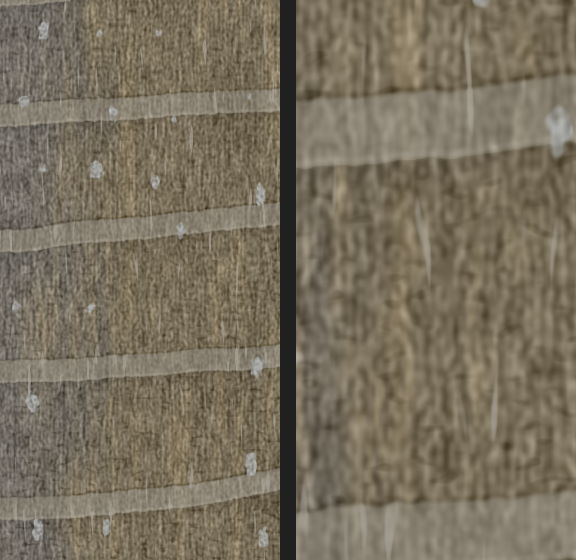
Left, the full canvas; right, a detail of the centre.
A WebGL 1 fragment shader for this texture:

```glsl
precision highp float;

uniform vec2 u_resolution;

// Bark and lichen colours
const vec3 BROWN = vec3(0.475, 0.432, 0.348);
const vec3 GREY = vec3(0.450, 0.430, 0.400);
const vec3 OCHRE = vec3(0.540, 0.475, 0.355);
const vec3 RING = vec3(0.550, 0.525, 0.470);
const vec3 PALE = vec3(0.680, 0.660, 0.620);
const vec3 LICHEN = vec3(0.665, 0.670, 0.665);

// Ring scars, in canvas widths
const int RING_COUNT = 5;
const float RING_FIRST = 0.1875;
const float RING_STEP = 0.495;
const float RING_SHRINK = 0.0097;
const float RING_HALF = 0.040;
const float RING_RISE = 0.078;
const float RING_RISE_VARY = 0.020;
const float EDGE_SOFT = 0.004;

// Grain frequencies and strengths
const vec2 FIBRE_SCALE = vec2(85.0, 13.0);
const vec2 GRAIN_SCALE = vec2(95.0, 60.0);
const vec2 STREAK_SCALE = vec2(16.0, 1.6);
const vec2 CRACK_SCALE = vec2(30.0, 65.0);
const float FIBRE_GAIN = 0.20;
const float GRAIN_GAIN = 0.19;
const float STREAK_GAIN = 0.07;
const float CRACK_GAIN = 0.09;

// Lichen spots
const float SPOT_GRID = 4.0;
const float SPOT_PRESENCE = 0.65;
const float SPOT_MIN = 0.008;
const float SPOT_MAX = 0.026;

vec2 hash2(vec2 p) {
  vec2 q = vec2(dot(p, vec2(127.1, 311.7)), dot(p, vec2(269.5, 183.3)));
  return fract(sin(q) * 43758.55);
}

float corner(vec2 cell, vec2 offset) {
  return dot(hash2(cell) * 2.0 - 1.0, offset);
}

float gradientNoise(vec2 p) {
  vec2 i = floor(p), f = p - i;
  vec2 u = f * f * f * (f * (f * 6.0 - 15.0) + 10.0);
  vec2 e = vec2(1.0, 0.0);
  float low = mix(corner(i, f), corner(i + e, f - e), u.x);
  float high = mix(corner(i + e.yx, f - e.yx), corner(i + 1.0, f - 1.0), u.x);
  return mix(low, high, u.y);
}

float bump(float d, float width) {
  return exp(-d * d / (width * width));
}

// Height of a ring's centre line: rings climb to the right, lower ones curve more
float ringCentre(float k, float x) {
  float rise = RING_RISE + RING_RISE_VARY * cos(3.14159 * k);
  float bend = max(2.0 - 0.5 * k, 0.9);
  float wobble = 0.012 * gradientNoise(vec2(x * 5.0, k * 7.3 + 0.5));
  return RING_FIRST + RING_STEP * k - RING_SHRINK * k * k + rise * pow(x, bend) + wobble;
}

// One ragged upright oval per occupied grid cell
float lichenMask(vec2 p, float pixel) {
  vec2 cell = floor(p * SPOT_GRID);
  vec2 seed = hash2(cell + 3.7), kind = hash2(cell + 51.3);
  vec2 d = p - (cell + 0.22 + 0.56 * seed) / SPOT_GRID;
  float radius = mix(SPOT_MIN, SPOT_MAX, kind.x * kind.x) * (1.2 - 0.2 * p.y);
  d.y /= mix(1.2, 2.0, seed.x);
  float dist = length(d) + 0.016 * gradientNoise(p * vec2(60.0, 38.0));
  float soft = max(EDGE_SOFT, pixel);
  float mask = 1.0 - smoothstep(radius - soft, radius + soft, dist);
  float mottle = clamp(0.8 + 0.9 * gradientNoise(p * 75.0), 0.3, 1.0);
  return mask * mottle * step(kind.y, SPOT_PRESENCE);
}

void main() {
  float pixel = 1.0 / u_resolution.x;
  vec2 p = gl_FragCoord.xy * pixel;
  float soft = max(EDGE_SOFT, pixel);

  float fibre = gradientNoise(p * FIBRE_SCALE);
  float grain = gradientNoise(p * GRAIN_SCALE + 17.0);
  float streak = gradientNoise(p * STREAK_SCALE + 5.0);
  float cloud = gradientNoise(p * vec2(4.0, 2.5) + 9.0);

  // Bark: grey at the left, browner with ochre streaks to the right
  float warm = smoothstep(0.05, 0.5, p.x + 0.35 * cloud + 0.25 * streak);
  vec3 color = mix(GREY, BROWN, warm);
  color = mix(color, OCHRE, warm * 0.5 * smoothstep(0.05, 0.4, streak + 0.4 * fibre));
  float crack = smoothstep(0.12, 0.4, gradientNoise(p * CRACK_SCALE));
  color -= CRACK_GAIN * crack * mix(1.0, 0.5, p.y * 0.5);

  // Ring scars with a dark upper lip, pale lower rim and shade beneath
  float ring = 0.0;
  for (int i = 0; i < RING_COUNT; i++) {
    float k = float(i);
    float ragged = 0.008 * gradientNoise(vec2(p.x * 38.0, k * 3.1 + 0.4));
    float y = p.y - ringCentre(k, p.x) - ragged;
    float band = 1.0 - smoothstep(RING_HALF - soft, RING_HALF + soft, abs(y));
    float below = -y - RING_HALF;
    color *= 1.0 - 0.14 * step(0.0, below) * exp(-max(below, 0.0) / 0.025);
    color = mix(color, mix(RING, color, 0.22), band);
    color -= 0.10 * bump(y - RING_HALF - 0.003, 0.005) * (0.7 + streak);
    color += 0.05 * bump(y + RING_HALF - 0.006, 0.005);
    ring = max(ring, band);
  }

  // Fine relief, calmer on the rings
  float relief = FIBRE_GAIN * fibre + GRAIN_GAIN * grain;
  color += relief * mix(1.0, 0.6, ring) + STREAK_GAIN * streak + 0.04 * cloud;

  // Pale upright scratches, densest on the rings
  float scratch = gradientNoise(p * vec2(62.0, 9.0) + 31.0);
  color = mix(color, PALE, smoothstep(0.28, 0.48, scratch + 0.07 * ring) * 0.65);

  color = mix(color, LICHEN + 0.12 * grain, lichenMask(p, pixel));
  gl_FragColor = vec4(clamp(color, 0.0, 1.0), 1.0);
}
```
